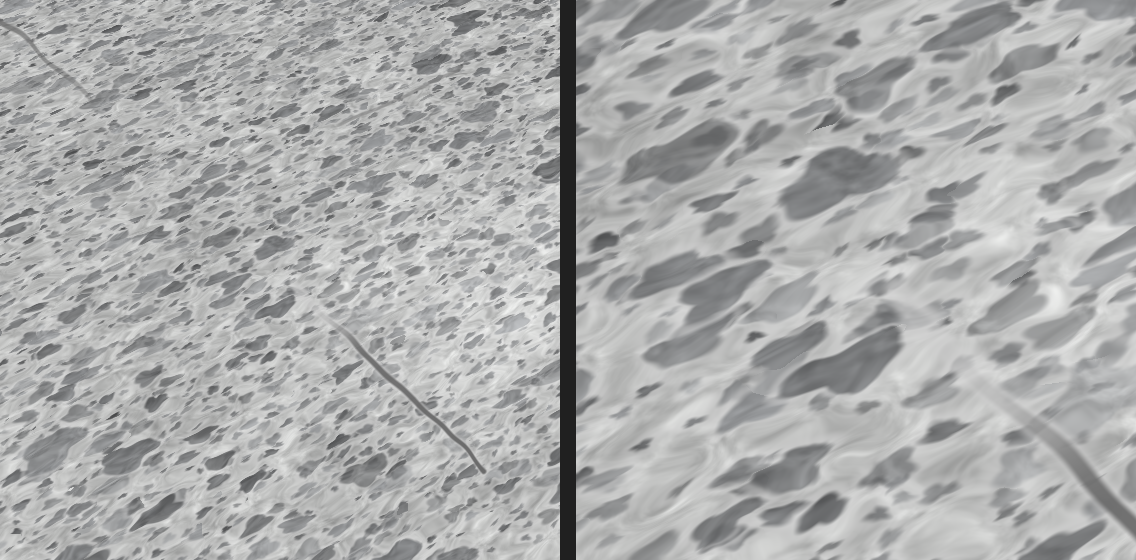
Left: the whole. Right: its middle third, enlarged.
This texture is drawn by a Shadertoy shader. Its source:

```glsl
// Worn concrete floor seen at a slant: grey stone chips set in pale cement.
// Chips are jittered cells on a tilted, stretched ground plane in three sizes;
// streaky noise mottles the cement, and wobbling segments cut the cracks.

const float HORIZON = 2.6;         // height of the vanishing line
const float GRAIN_ANGLE = 0.60;    // direction of the chips, radians
const float GRAIN_STRETCH = 2.15;  // length of the chips over their width
const float COARSE_CELL = 0.132;   // spacing of the largest chips
const float CELL_RATIO = 0.54;     // spacing of each finer layer
const float EDGE_SOFTNESS = 0.0045;
const float RIM_WIDTH = 0.011;
const float CEMENT_TONE = 0.735;
const float RIM_TONE = 0.80;
const float CHIP_DARK = 0.37;
const float CHIP_LIGHT = 0.61;
const vec3 CHIP_TINT = vec3(0.985, 0.998, 1.012);
const vec3 CEMENT_TINT = vec3(0.998, 1.003, 0.997);

vec2 hash2(vec2 p) {
    vec3 q = fract(vec3(p.xyx) * vec3(0.1031, 0.1030, 0.0973));
    q += dot(q, q.yzx + 33.33);
    return fract((q.xx + q.yz) * q.zy);
}

float noise(vec2 p) {
    vec2 i = floor(p), f = fract(p);
    f = f * f * (3.0 - 2.0 * f);
    float low = mix(hash2(i).x, hash2(i + vec2(1, 0)).x, f.x);
    float high = mix(hash2(i + vec2(0, 1)).x, hash2(i + vec2(1, 1)).x, f.x);
    return mix(low, high, f.y);
}

float fbm(vec2 p) {
    float sum = 0.0, gain = 0.533;
    for (int i = 0; i < 4; i++) {
        sum += gain * noise(p);
        p = mat2(1.6, 1.2, -1.2, 1.6) * p + 17.3;
        gain *= 0.5;
    }
    return sum;
}

mat2 rotation(float a) {
    float c = cos(a), s = sin(a);
    return mat2(c, -s, s, c);
}

// Canvas to ground plane, with x running along the grain.
vec2 toGround(vec2 p) {
    vec2 ground = vec2(p.x - 0.5, p.y) * HORIZON / (HORIZON - p.y);
    return rotation(GRAIN_ANGLE) * ground * vec2(1.0, GRAIN_STRETCH);
}

// Nearest chip of one layer: signed distance, tone, opacity.
vec3 chipLayer(vec2 g, float cell, float density, float seed) {
    vec2 p = g / cell + seed, base = floor(p);
    vec3 nearest = vec3(1.0, 0.5, 0.0);
    for (int y = -1; y <= 1; y++)
    for (int x = -1; x <= 1; x++) {
        vec2 id = base + vec2(x, y) + 100.0;
        vec2 place = hash2(id), kind = hash2(id + 71.7), look = hash2(id + 153.1);
        if (kind.x > density) continue;
        vec2 local = p + 100.0 - id - mix(vec2(0.1), vec2(0.9), place);
        local = rotation((look.x - 0.5) * 1.5) * local;
        local.y *= mix(0.8, 1.6, look.y);
        float a = atan(local.y, local.x), phase = 6.283 * kind.y;
        float radius = mix(0.19, 0.47, kind.y * kind.y);
        radius *= 1.0 + 0.17 * sin(3.0 * a + phase) + 0.10 * sin(5.0 * a - 2.0 * phase);
        float d = (length(local) - radius) * cell;
        if (d < nearest.x) {
            float tone = mix(CHIP_DARK, CHIP_LIGHT, fract(look.x * 7.3 + place.y));
            tone -= 0.10 * local.y;
            nearest = vec3(d, tone, mix(0.5, 1.0, fract(look.y * 9.1 + place.x)));
        }
    }
    return nearest;
}

// Distance to a segment (x) and position along it (y).
vec2 segment(vec2 p, vec2 a, vec2 b) {
    float t = clamp(dot(p - a, b - a) / dot(b - a, b - a), 0.0, 1.0);
    return vec2(length(p - mix(a, b, t)), t);
}

float stroke(float d, float width) {
    return 1.0 - smoothstep(width * 0.4, width + 0.0015, d);
}

void mainImage(out vec4 fragColor, in vec2 fragCoord) {
    vec2 p = fragCoord / iResolution.xy;
    vec2 g = toGround(p);

    // Cement: broad patches, short streaks and fine wisps
    vec2 bend = vec2(noise(g * 24.0), noise(g * 24.0 + 40.0)) - 0.5;
    float patches = fbm(g * 4.0 + 9.0) - 0.5;
    float streaks = fbm(g * 34.0 + bend * 1.8) - 0.5;
    float wisps = noise(g * vec2(75.0, 95.0) + bend * 4.0 + 60.0) - 0.5;
    float cement = CEMENT_TONE + 0.14 * patches + 0.33 * streaks + 0.09 * wisps;
    vec3 color = cement * CEMENT_TINT;

    // Chips: fine layers first, each with a pale rim of cement
    vec2 warped = g + 0.013 * bend + 0.006 * vec2(streaks, wisps);
    float cell = COARSE_CELL * CELL_RATIO * CELL_RATIO;
    for (int i = 0; i < 3; i++) {
        float density = mix(0.62, 0.46, float(i) * 0.5) - 0.5 * patches;
        vec3 chip = chipLayer(warped, cell, density, 13.7 * float(i));
        float rim = 1.0 - smoothstep(0.0, RIM_WIDTH, abs(chip.x - 0.5 * RIM_WIDTH));
        float body = 1.0 - smoothstep(-EDGE_SOFTNESS, EDGE_SOFTNESS, chip.x);
        float tone = chip.y + 0.16 * streaks + 0.10 * wisps;
        color = mix(color, vec3(RIM_TONE + 0.12 * streaks), 0.55 * rim * chip.z);
        color = mix(color, tone * CHIP_TINT, body * chip.z);
        cell /= CELL_RATIO;
    }

    // Cracks: two ragged ones and a faint straight hairline
    vec2 wobble = 0.016 * (vec2(noise(p * 22.0), noise(p * 22.0 + 30.0)) - 0.5);
    vec2 longCrack = segment(p + wobble, vec2(0.52, 0.49), vec2(0.87, 0.165));
    vec2 cornerCrack = segment(p + wobble, vec2(-0.02, 0.98), vec2(0.17, 0.825));
    vec2 hairline = segment(p + 0.3 * wobble, vec2(0.38, 0.67), vec2(0.82, 0.875));
    float openness = smoothstep(0.1, 0.4, longCrack.y);
    float hairlineGaps = smoothstep(0.3, 0.6, noise(p * 14.0));
    color = mix(color, vec3(0.80), 0.6 * stroke(longCrack.x, 0.010));
    color = mix(color, vec3(0.38), 0.9 * openness * stroke(longCrack.x, 0.0055));
    color = mix(color, vec3(0.42), (0.85 - 0.5 * cornerCrack.y) * stroke(cornerCrack.x, 0.005));
    color = mix(color, vec3(0.47), 0.55 * hairlineGaps * stroke(hairline.x, 0.003));

    // Light: a pale glow at the right, slightly dimmer far away
    vec2 toGlow = (p - vec2(0.87, 0.47)) / vec2(0.24, 0.17);
    color += 0.09 * exp(-dot(toGlow, toGlow)) - 0.015 * p.y;
    fragColor = vec4(clamp(color, 0.0, 1.0), 1.0);
}
```
